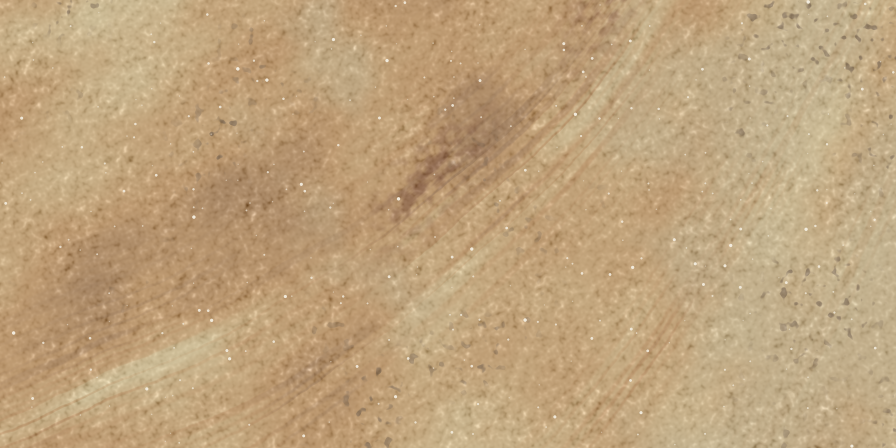
This texture is drawn by a WebGL 2 fragment shader. Its source:

```glsl
#version 300 es
precision highp float;
// Sandstone slab: curved bedding layers that steepen to the right, with groups
// of thin rusty laminae, brown stains, uneven grain, dark specks and mica glints.
// A bent layer coordinate drives stretched gradient noise; a ramp colours it.

#define LAMINA_FREQ 30.0     // thin layers per unit of bedding depth
#define LAMINA_DEPTH 0.50    // how far laminae darken the tone
#define BAND_DEPTH 0.50      // broad layer contrast
#define CLOUD_DEPTH 0.54     // soft blotch contrast
#define GRAIN_FREQ 88.0      // sand grains per canvas height
#define GRAIN_DEPTH 0.115    // brightness of the grain
#define STAIN_DEPTH 0.80     // strength of the brown stains
#define SPECK_DEPTH 0.65     // strength of the dark specks
#define GLINT_FREQ 48.0      // cells per canvas height for mica
#define GLINT_SHARE 0.07     // share of cells with a glint

uniform vec2 u_resolution;
out vec4 fragColor;

vec2 hash2(vec2 cell) {
    uvec2 q = uvec2(ivec2(cell) + 4096);
    uint h = q.x * 1597334677u ^ q.y * 3812015801u;
    h = (h ^ (h >> 15)) * 2246822519u;
    h ^= h >> 13;
    uint k = h * 3266489917u;
    k ^= k >> 16;
    return vec2(h & 65535u, k & 65535u) / 65535.0;
}

float corner(vec2 cell, vec2 offset) {
    float a = 6.28318 * hash2(cell).x;
    return dot(vec2(cos(a), sin(a)), offset);
}

float gradientNoise(vec2 p) {
    vec2 i = floor(p), f = p - i;
    vec2 w = f * f * f * (f * (f * 6.0 - 15.0) + 10.0);
    vec2 e = vec2(1.0, 0.0);
    return mix(mix(corner(i, f), corner(i + e, f - e), w.x),
               mix(corner(i + e.yx, f - e.yx), corner(i + 1.0, f - 1.0), w.x), w.y);
}

float fbm(vec2 p) {
    float sum = 0.0, amp = 1.0;
    for (int k = 0; k < 4; k++) {
        sum += amp * gradientNoise(p);
        p = mat2(1.6, 1.2, -1.2, 1.6) * p + 7.3;
        amp *= 0.5;
    }
    return sum;
}

float bell(float x, float centre, float width) {
    float d = (x - centre) / width;
    return exp(-d * d);
}

// Height above a bedding curve whose slope grows with x
float beddingDepth(vec2 p) {
    float s = p.y - p.x * (0.38 + p.x * (0.05 + 0.13 * p.x));
    return s + 0.045 * gradientNoise(p * 2.1 + 3.0) + 0.006 * gradientNoise(p * 10.0);
}

vec3 stoneRamp(float t) {
    vec3 brown = vec3(0.67, 0.54, 0.405), ochre = vec3(0.74, 0.60, 0.44);
    vec3 sand = vec3(0.77, 0.66, 0.50), pale = vec3(0.80, 0.73, 0.58);
    vec3 c = mix(brown, ochre, clamp(t * 3.0, -0.4, 1.0));
    c = mix(c, sand, clamp(t * 3.0 - 1.0, 0.0, 1.0));
    return mix(c, pale, clamp(t * 3.0 - 2.0, 0.0, 1.1));
}

// Sparse round glints, one jittered candidate per cell
float glints(vec2 p, float pixel) {
    vec2 g = p * GLINT_FREQ, cell = floor(g);
    vec2 pick = hash2(cell + 311.0);
    vec2 centre = cell + 0.2 + 0.6 * hash2(cell + 97.0);
    float radius = mix(0.0012, 0.0036, pick.y * pick.y);
    float d = length(g - centre) / GLINT_FREQ;
    float spot = 1.0 - smoothstep(radius - 0.5 * pixel, radius + 0.7 * pixel, d);
    return spot * step(pick.x, GLINT_SHARE) * (0.4 + 0.6 * pick.y);
}

void main() {
    float pixel = 1.0 / u_resolution.y;
    vec2 p = gl_FragCoord.xy * pixel;
    float s = beddingDepth(p);
    float q = s * (1.0 + 0.2 * min(s, 0.0));
    float along = p.x + 0.6 * p.y;

    // Broad tone: warm and darker left, paler right
    float tone = mix(0.47, 0.82, smoothstep(0.7, 1.7, p.x - 0.25 * p.y));
    tone += CLOUD_DEPTH * fbm(p * 2.4 + 11.0);
    tone += BAND_DEPTH * gradientNoise(vec2(q * 6.0, along * 0.9 + 5.0));
    tone += 0.22 * bell(s, 0.95, 0.25) - 0.16 * bell(s, 0.3, 0.16);

    // Groups of long laminae: soft beds plus narrow lines at noise crossings
    float group = bell(s, -0.05, 0.24) + bell(s, -0.8, 0.13) + 0.8 * bell(s, -1.4, 0.1);
    group *= 0.4 + 0.6 * smoothstep(-0.3, 0.3, gradientNoise(p * 2.2 + 21.0));
    float layer = (q + 0.0025 * gradientNoise(p * 50.0)) * LAMINA_FREQ;
    float bed = gradientNoise(vec2(layer * 0.6, along * 0.8 + 9.0));
    float thin = gradientNoise(vec2(layer, along * 0.45));
    float fade = 0.6 + 0.8 * gradientNoise(vec2(layer * 0.5, along * 2.5 + 40.0));
    float line = (1.0 - smoothstep(0.02, 0.17, abs(thin))) * fade;
    tone -= LAMINA_DEPTH * (group + 0.06) * (1.1 * line + 0.9 * bed - 0.2);
    vec3 colour = stoneRamp(tone);

    // Cool grey areas on the pale side
    float grey = smoothstep(0.0, 0.5, fbm(p * 2.1 + 37.0) + 0.5 * (p.x - 1.2));
    colour = mix(colour, vec3(0.75, 0.685, 0.555), 0.65 * grey);

    // Brown stains repeated along one layer, broken into streaks and grains
    float beat = 0.5 + 0.5 * cos((p.x - 0.97) * 14.6);
    float stain = bell(s, 0.08, 0.10) * beat * smoothstep(0.6, 0.85, p.x);
    float streak = fbm(vec2(q * 22.0, along * 5.0)) + 1.1 * gradientNoise(p * 40.0);
    stain *= smoothstep(-0.35, 0.6, streak);
    colour = mix(colour, vec3(0.53, 0.38, 0.29), STAIN_DEPTH * stain);

    // Small dark specks in loose clusters
    float cluster = smoothstep(0.05, 0.6, fbm(p * 3.1 + 53.0) + 0.4 * bell(p.x, 2.0, 0.2));
    float speck = smoothstep(0.25, 0.48, gradientNoise(p * 42.0) + 0.4 * gradientNoise(p * 85.0));
    colour = mix(colour, vec3(0.48, 0.41, 0.34), SPECK_DEPTH * speck * cluster);

    // Grain of mixed sizes, calm in most places with stronger pits and crests
    vec2 g = mat2(0.8, 0.6, -0.6, 0.8) * p * GRAIN_FREQ;
    vec2 h = mat2(0.92, -0.39, 0.39, 0.92) * p * GRAIN_FREQ;
    float relief = gradientNoise(h * 0.45) - gradientNoise(h * 0.45 + vec2(-0.2, 0.4));
    float grain = 0.6 * gradientNoise(g + 17.0) + 0.5 * gradientNoise(h * 1.4 + 5.0);
    grain += 0.5 * gradientNoise(g * 0.42 + 3.0) + 0.6 * relief;
    grain *= (0.5 + 1.2 * abs(grain)) * (1.0 + 0.7 * gradientNoise(p * 8.0 + 61.0));
    colour += GRAIN_DEPTH * grain * vec3(0.95, 1.0, 1.05);
    colour = mix(colour, vec3(0.96, 0.94, 0.89), 0.95 * glints(p, pixel));
    fragColor = vec4(clamp(colour, 0.0, 1.0), 1.0);
}
```
